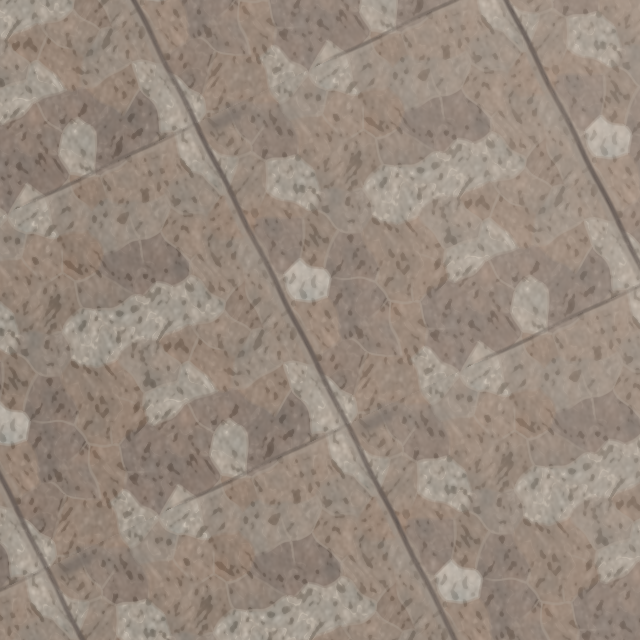
This texture is drawn by a WebGL 1 fragment shader. Its source:

```glsl
precision highp float;

uniform vec2 u_resolution;

vec3 hash3(vec2 p) {
  vec3 q = vec3(dot(p, vec2(127.1, 311.7)), dot(p, vec2(269.5, 183.3)), dot(p, vec2(419.2, 371.9)));
  return fract(sin(q) * 4375.85);
}

float band(float x, float halfWidth) {
  return 1.0 - smoothstep(0.3 * halfWidth, 1.6 * halfWidth, abs(x));
}

// Soft light and dark chips, one per cell
float chips(vec2 p) {
  vec2 cell = floor(p);
  float sum = 0.0;
  for (int y = -1; y <= 1; y++) {
    for (int x = -1; x <= 1; x++) {
      vec2 c = cell + vec2(float(x), float(y));
      vec3 h = hash3(c);
      float falloff = 1.0 - smoothstep(0.1, 0.9, distance(c + h.xy, p));
      sum += (2.0 * h.z - 1.0) * falloff;
    }
  }
  return sum;
}

// Weighted cells, periodic over one tile: xy = stone id, zw = neighbour id
vec4 stones(vec2 local, out float jointDistance) {
  vec2 grid = vec2(9.0, 8.0);
  vec2 p = local * grid;
  vec2 cell = floor(p);
  vec2 nearOffset = vec2(0.0), nextOffset = vec2(1.0), id = vec2(0.0), nextId = vec2(0.0);
  float nearest = 9.0, second = 9.0;
  for (int y = -2; y <= 2; y++) {
    for (int x = -2; x <= 2; x++) {
      vec2 c = cell + vec2(float(x), float(y));
      vec2 wrapped = floor(mod(c + 0.5, grid));
      vec3 h = hash3(wrapped + 3.0);
      vec2 offset = c + 0.12 + 0.76 * h.xy - p;
      float d = dot(offset, offset) - 0.3 * h.z;
      if (d < nearest) {
        second = nearest;
        nextOffset = nearOffset;
        nextId = id;
        nearest = d;
        nearOffset = offset;
        id = wrapped;
      } else if (d < second) {
        second = d;
        nextOffset = offset;
        nextId = wrapped;
      }
    }
  }
  jointDistance = 0.5 * (second - nearest) / max(length(nextOffset - nearOffset), 0.05);
  return vec4(id, nextId);
}

// rgb = stone colour, a = how pale and rough the stone is
vec4 stoneColor(vec2 id) {
  vec3 h = hash3(id + 17.3);
  vec3 mauve = vec3(0.53, 0.475, 0.437);
  vec3 rust = vec3(0.59, 0.515, 0.457);
  vec3 taupe = vec3(0.595, 0.548, 0.503);
  vec3 cream = vec3(0.648, 0.612, 0.567);
  vec3 chalk = vec3(0.71, 0.68, 0.64);

  vec3 color = mix(mauve, mix(rust, taupe, h.y), smoothstep(0.15, 0.4, h.x));
  float pale = step(0.78, h.x);
  color = mix(color, cream, pale) + 0.02 * (h.z - 0.5);
  float chalky = 1.0 - step(0.5, distance(id, vec2(0.0, 4.0)));
  return vec4(mix(color, chalk, chalky), pale * (1.0 - chalky));
}

void main() {
  vec2 uv = gl_FragCoord.xy / u_resolution;

  // Turned square tiles; y runs downward along the long seams
  vec2 d = uv - vec2(0.306, 0.807);
  vec2 tile = vec2(dot(d, vec2(1.716, 0.863)), dot(d, vec2(0.817, -1.715)));
  vec2 local = fract(tile);
  vec2 upright = local.x * vec2(0.465, 0.234) + local.y * vec2(0.221, -0.465);

  // Printed stones with uneven outlines, blending softly at the joints
  vec2 bent = local + 0.008 * sin(6.2832 * (local.yx * 4.0 + vec2(0.1, 0.6)))
                    + 0.004 * sin(6.2832 * (local.yx * 9.0 + local * 5.0));
  float jointDistance;
  vec4 ids = stones(fract(bent - vec2(0.03, 0.0)), jointDistance);
  vec4 own = stoneColor(ids.xy);
  vec4 stone = mix(stoneColor(ids.zw), own, 0.5 + 0.5 * smoothstep(0.0, 0.05, jointDistance));

  // Mineral grain: coarse blotches, upright chips and small specks
  float blotch = chips(upright * vec2(48.0, 36.0) + 31.0);
  float chip = chips(upright * vec2(105.0, 76.0) + 1.5 * sin(upright.yx * 40.0));
  float speck = chips(upright * vec2(190.0, 150.0) + 70.0);
  float rough = 0.85 + 0.5 * stone.a;
  vec3 color = stone.rgb + (0.020 * blotch + 0.042 * chip + 0.030 * speck) * rough;
  color += vec3(0.010, -0.002, -0.008) * blotch;

  // Curled light veins and scattered dark flecks
  float vein = band(blotch + 0.35 * chip - 0.12, 0.07) * smoothstep(-0.3, 0.3, speck);
  color += vec3(0.05, 0.047, 0.042) * vein * (0.45 + 0.7 * stone.a);
  color -= 0.06 * smoothstep(0.45, 0.8, -chip - 0.4 * speck);

  // Thin pale joints that fade in and out
  float shown = smoothstep(-0.6, 0.6, sin(upright.x * 31.0 + 2.0 * sin(upright.y * 27.0)) + 0.5 * chip);
  float joint = 1.0 - smoothstep(0.010, 0.05, jointDistance);
  color = mix(color, vec3(0.66, 0.612, 0.562), 0.5 * shown * joint);

  // Grey printed patch beside each tile corner
  float patchMask = band(local.x - 0.085, 0.055) * band(local.y - 0.025, 0.02);
  color = mix(color, vec3(0.45, 0.415, 0.39), 0.65 * patchMask);

  // Haze from the upper right, dimmer toward the lower left
  float glow = smoothstep(0.2, 1.0, 0.65 * uv.x + 0.35 * uv.y);
  color *= 0.98 + 0.05 * glow + 0.01 * sin(5.0 * uv.x - 4.0 * uv.y);
  color = mix(color, vec3(0.68, 0.63, 0.59), 0.27 * glow);

  // Seams: signed distances in canvas units
  vec2 seam = (fract(tile + 0.5) - 0.5) * 0.52;
  seam += 0.0009 * sin(tile.yx * vec2(23.0, 19.0));

  // Cross seams show only along the second part of each tile
  float crossShown = smoothstep(0.41, 0.47, local.x) * (0.7 + 0.3 * sin(local.x * 25.0));
  color = mix(color, vec3(0.655, 0.61, 0.565), (0.1 + 0.3 * crossShown) * band(seam.y - 0.006, 0.004));
  color = mix(color, vec3(0.42, 0.38, 0.35), (0.06 + 0.55 * crossShown) * band(seam.y, 0.003));

  float longWear = 0.72 + 0.12 * sin(tile.y * 11.0) + 0.14 * chip;
  color = mix(color, vec3(0.61, 0.57, 0.53), (0.62 + 0.2 * chip) * band(seam.x + 0.008, 0.005));
  color = mix(color, vec3(0.385, 0.345, 0.325), longWear * band(seam.x, 0.004));

  gl_FragColor = vec4(clamp(color, 0.0, 1.0), 1.0);
}
```
